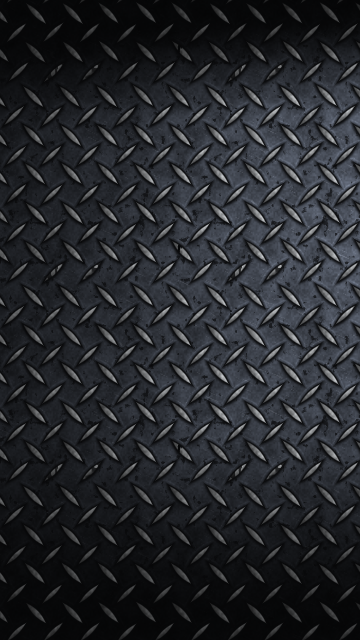
Give the GLSL for this texture, as a WebGL 1 fragment shader.

```glsl
precision highp float;
uniform vec2 u_resolution;

const float COLUMNS = 9.8;                // cells across the canvas
const vec2 PITCH = vec2(1.0, 1.088);      // cell size
const vec2 ANCHOR = vec2(0.986, 10.567);  // centre of cell (0, 0)
const float TILE = 5.0;                   // cells before the wear repeats
const vec2 DRIFT = vec2(-0.09, -0.11);    // slip of rows within a tile

const vec3 STEEL = vec3(0.215, 0.232, 0.265);
const vec3 POLISHED = vec3(0.66, 0.67, 0.68);
const vec3 GRIME = vec3(0.025, 0.026, 0.03);

float hash(vec2 p) {
  vec3 q = fract(p.xyx * vec3(0.1031, 0.103, 0.0973));
  q += dot(q, q.yzx + 33.33);
  return fract((q.x + q.y) * q.z);
}

vec2 wrap(vec2 cell, vec2 period) {
  return floor(mod(cell + 0.5, period));
}

// Value noise over tile cells, repeating every TILE cells
float noise(vec2 cells, vec2 frequency) {
  vec2 p = cells * frequency;
  vec2 period = frequency * TILE;
  vec2 i = floor(p);
  vec2 f = fract(p);
  f = f * f * (3.0 - 2.0 * f);
  float a = hash(wrap(i, period));
  float b = hash(wrap(i + vec2(1, 0), period));
  float c = hash(wrap(i + vec2(0, 1), period));
  float d = hash(wrap(i + vec2(1, 1), period));
  return mix(mix(a, b, f.x), mix(c, d, f.x), f.y);
}

float fbm(vec2 cells, float frequency) {
  float sum = 0.0;
  float gain = 0.5;
  for (int i = 0; i < 4; i++) {
    sum += gain * noise(cells, vec2(frequency));
    frequency *= 2.0;
    gain *= 0.5;
  }
  return sum;
}

// Pointed lens lying along x
float lens(vec2 q, vec2 radius) {
  float x = q.x / radius.x;
  float slope = 2.0 * radius.y * x / radius.x;
  return (abs(q.y) - radius.y * (1.0 - x * x)) / sqrt(1.0 + slope * slope);
}

float isSlot(vec2 slot, vec2 target) {
  return step(distance(slot, target), 0.1);
}

// Spotlight from the right, fading to the top, bottom and left
float spotlight(vec2 uv) {
  float top = 1.0 - smoothstep(0.76, 0.94, uv.y - 0.05 * uv.x);
  float bottom = smoothstep(0.02, 0.4, uv.y);
  float side = mix(0.42, 1.12, smoothstep(-0.05, 0.75, uv.x));
  vec2 glow = (uv - vec2(1.0, 0.68)) / vec2(0.3, 0.24);
  return 0.13 + top * bottom * (side + 0.45 * exp(-dot(glow, glow)));
}

void main() {
  vec2 uv = gl_FragCoord.xy / u_resolution;
  vec2 p = gl_FragCoord.xy / u_resolution.x * COLUMNS - ANCHOR;
  float aa = 0.8 * COLUMNS / u_resolution.x;
  vec2 cells = p / PITCH;
  vec2 base = floor(cells + 0.5);

  // Nearest stud: kind 0 leans left, kind 1 leans right
  float dist = 10.0;
  vec2 local = vec2(0.0);
  vec2 slot = vec2(0.0);
  float kind = 0.0;
  for (int j = -1; j <= 1; j++) {
    for (int i = -1; i <= 1; i++) {
      for (int k = 0; k < 2; k++) {
        float lean = float(k);
        vec2 id = base + vec2(float(i), float(j));
        vec2 s = wrap(id, vec2(TILE));
        vec2 jitter = vec2(hash(s + 7.0 * lean), hash(s + 19.0 + lean)) - 0.5;
        vec2 center = id * PITCH + DRIFT * s.y / 4.0 + lean * vec2(0.5, -0.54) + 0.045 * jitter;
        vec2 dir = normalize(vec2(1.0, mix(-1.03, 0.96, lean)));
        vec2 q = vec2(dot(p - center, dir), dot(p - center, vec2(-dir.y, dir.x)));
        float d = lens(q, mix(vec2(0.41, 0.087), vec2(0.39, 0.07), lean));
        if (d < dist) {
          dist = d;
          local = q;
          slot = s;
          kind = lean;
        }
      }
    }
  }

  // Plate with mottling, pits and fine scratches
  float light = spotlight(uv);
  float mottle = fbm(cells, 3.0);
  float grain = noise(cells, vec2(23.0));
  float pits = smoothstep(0.6, 0.74, fbm(cells + 1.7, 7.0));
  float scratch = smoothstep(0.87, 0.97, noise(cells + 0.4 * cells.yx, vec2(5.0, 30.0)));
  vec3 color = STEEL * light * (0.58 + 0.6 * mottle + 0.22 * (grain - 0.5));
  color = mix(color, GRIME, 0.65 * pits);
  color += 0.05 * scratch * light;

  // Grime around each stud, wider below it, and a faint outer lip
  float spread = mix(0.065, 0.035, smoothstep(-0.04, 0.04, local.y));
  float shadow = exp(-pow(max(dist, 0.0) / spread, 2.0));
  float lip = exp(-pow((dist - 0.09) / 0.022, 2.0)) * smoothstep(0.0, 0.08, local.y);
  color *= 1.0 + 0.2 * lip;
  color = mix(color, GRIME, 0.88 * shadow);

  // Polished face with a bright upper edge and darker lower bevel
  float along = smoothstep(-0.36, 0.3, local.x);
  float across = smoothstep(-0.07, 0.05, local.y);
  float tone = mix(0.5, 0.95, along) * mix(0.72, 1.08, across);
  tone *= 0.8 + 0.35 * noise(cells, vec2(17.0)) + 0.12 * (hash(slot + kind) - 0.5);
  vec3 face = POLISHED * tone * (0.38 + 0.62 * min(light, 1.2));

  // Broken and worn studs recur once per tile
  float broken = isSlot(slot, vec2(4.0, 0.0)) * (1.0 - kind);
  float worn = kind * max(isSlot(slot, vec2(0.0)), isSlot(slot, vec2(1.0, 0.0)));
  float crack = 1.0 - smoothstep(0.025, 0.06, abs(local.x + 0.12 + 0.5 * local.y + 0.06 * (grain - 0.5)));
  float chips = smoothstep(0.42, 0.6, noise(cells, vec2(11.0)));
  face = mix(face, GRIME, max(broken * crack, 0.75 * worn * chips));

  color = mix(color, face, 1.0 - smoothstep(-aa, aa, dist + 0.016));
  gl_FragColor = vec4(clamp(color, 0.0, 1.0), 1.0);
}
```
